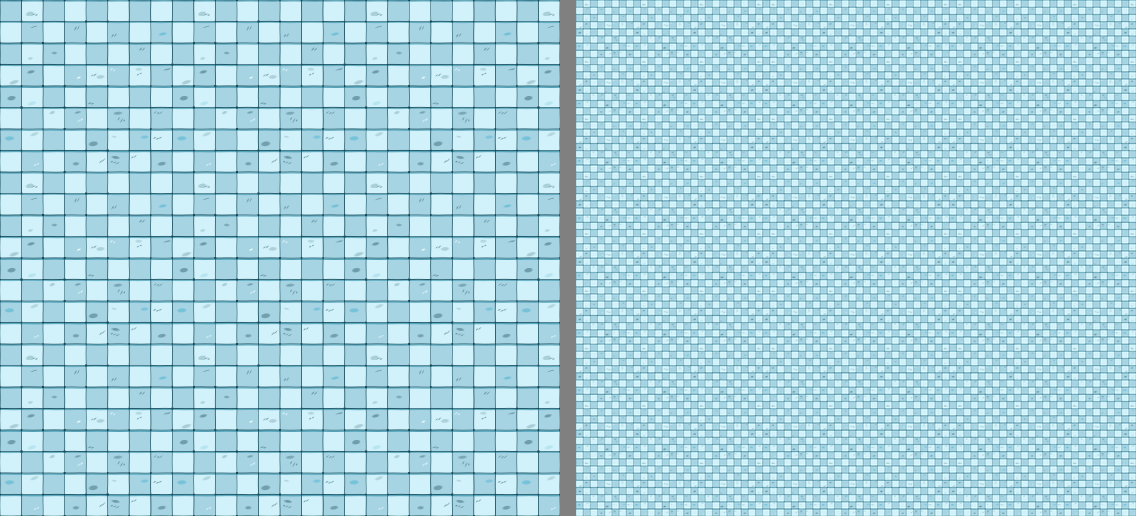
Left: one tile. Right: repeated 3 by 3.
This texture is drawn by a Shadertoy shader. Its source:

```glsl
const vec2 TILES = vec2(26.0, 24.0);    // tiles across and down
const float BLOCK = 8.0;                // tiles before the wear recurs
const vec3 DARK_TILE  = vec3(0.65, 0.83, 0.89);
const vec3 LIGHT_TILE = vec3(0.82, 0.95, 0.98);
const vec3 GROUT      = vec3(0.08, 0.29, 0.35);
const vec3 TEAL       = vec3(0.25, 0.60, 0.70);
const vec3 STAIN      = vec3(0.33, 0.51, 0.56);
const vec3 CYAN_STAIN = vec3(0.38, 0.73, 0.83);
const vec3 CHIP       = vec3(0.95, 1.00, 1.00);
const float JOINT = 0.017;              // half widths, in tiles
const float BAND = 0.034;
const float KNOT = 0.052;               // radius of the joint crossings
const float STAIN_CHANCE = 0.34;
const float SPECK_CHANCE = 0.30;
const float TAU = 6.2831853;

vec3 hash3(vec2 id, float salt) {
    vec3 q = fract(vec3(id, salt).xyx * vec3(0.1031, 0.1030, 0.0973) + salt * 0.137);
    q += dot(q, q.yxz + 33.33);
    return fract((q.xxy + q.yzz) * q.zyx);
}

// Wrap to the canvas first, then to the recurring block
vec2 blockId(vec2 id) {
    return mod(mod(id, TILES), BLOCK);
}

// Share of a pixel covered by a strip around d = 0
float strip(float d, float halfWidth, float px) {
    float lo = max(d - 0.5 * px, -halfWidth);
    float hi = min(d + 0.5 * px, halfWidth);
    return max(hi - lo, 0.0) / px;
}

float ellipse(vec2 p, vec2 radius, float angle, float px) {
    float c = cos(angle), s = sin(angle);
    p = vec2(c * p.x + s * p.y, c * p.y - s * p.x);
    float d = (length(p / radius) - 1.0) * min(radius.x, radius.y);
    return clamp(0.5 - d / px, 0.0, 1.0);
}

vec3 addWear(vec3 color, vec2 local, vec2 id, float isDark, float px) {
    // One broad oval stain
    vec3 pick = hash3(id, 1.0);
    vec3 place = hash3(id, 2.0);
    vec3 form = hash3(id, 3.0);
    if (pick.x < STAIN_CHANCE) {
        vec2 center = mix(vec2(0.24, 0.15), vec2(0.76, 0.82), place.xy);
        float size = mix(0.10, 0.21, form.x);
        vec2 radius = size * vec2(1.0, mix(0.36, 0.55, form.y));
        vec3 tint = pick.y < 0.68 ? STAIN : CYAN_STAIN;
        float strength = mix(0.32, 0.72, isDark) * mix(0.7, 1.0, form.z);
        if (pick.y > 0.88) {
            tint = CHIP;
            strength = 0.9;
            radius *= 0.6;
        }
        float mask = ellipse(local - center, radius, (place.z - 0.3) * 0.6, px);
        color = mix(color, tint, mask * strength);
    }
    // A cluster of small slanted specks
    vec3 speck = hash3(id, 4.0);
    if (speck.x < SPECK_CHANCE) {
        vec3 spot = hash3(id, 5.0);
        vec3 tint = speck.y < 0.68 ? STAIN : (isDark > 0.5 ? CHIP : CYAN_STAIN);
        vec2 center = mix(vec2(0.2), vec2(0.8), spot.xy);
        for (int i = 0; i < 3; i++) {
            vec3 r = hash3(id, 6.0 + float(i));
            if (i == 2 && speck.z < 0.6) continue;
            vec2 offset = vec2(float(i) * 0.13 - 0.08, (r.x - 0.5) * 0.15);
            vec2 radius = vec2(mix(0.04, 0.085, r.y), mix(0.018, 0.032, r.z));
            float mask = ellipse(local - center - offset, radius, mix(0.3, 1.1, spot.z), px);
            color = mix(color, tint, mask * 0.7);
        }
    }
    return color;
}

void mainImage(out vec4 fragColor, in vec2 fragCoord) {
    vec2 uv = fragCoord / iResolution.xy;
    vec2 p = uv * TILES;
    float px = TILES.y / iResolution.y;
    vec2 cell = floor(p);
    vec2 local = p - cell;

    // Checkered tiles with their wear
    float isDark = mod(cell.x + cell.y, 2.0);
    vec3 color = mix(LIGHT_TILE, DARK_TILE, isDark);
    color = addWear(color, local, blockId(cell), isDark, px);

    // Signed offset from the nearest joints, slightly hand drawn
    vec2 corner = floor(p + 0.5);
    vec2 d = p - corner;
    vec2 wave = 0.007 * sin(TAU * (uv.yx * TILES.yx * 0.5 + corner * 0.37));
    wave *= sin(TAU * 0.5 * local.yx);
    vec2 joint = d + wave;
    vec2 edge = blockId(vec2(corner.x, cell.y));
    vec2 ledge = blockId(vec2(cell.x, corner.y));

    // Teal shade under each horizontal joint, heavier on some rows
    float rowWeight = hash3(vec2(0.0, ledge.y), 11.0).x;
    float bandHalf = BAND * mix(0.65, 1.2, rowWeight);
    float band = strip(joint.y + JOINT + bandHalf, bandHalf, px);
    color = mix(color, TEAL, band * mix(0.6, 1.0, rowWeight));

    // Dark joints and the knots where they cross
    float vertical = strip(joint.x, JOINT * mix(0.75, 1.25, hash3(edge, 12.0).x), px);
    float horizontal = strip(joint.y, JOINT * mix(0.8, 1.35, hash3(ledge, 13.0).x), px);
    float knotRadius = KNOT * mix(0.75, 1.2, hash3(blockId(corner), 14.0).x);
    float knot = clamp(0.5 - (length(d) - knotRadius) / px, 0.0, 1.0);
    color = mix(color, GROUT, max(max(vertical, horizontal) * 0.92, knot));

    fragColor = vec4(color, 1.0);
}
```
